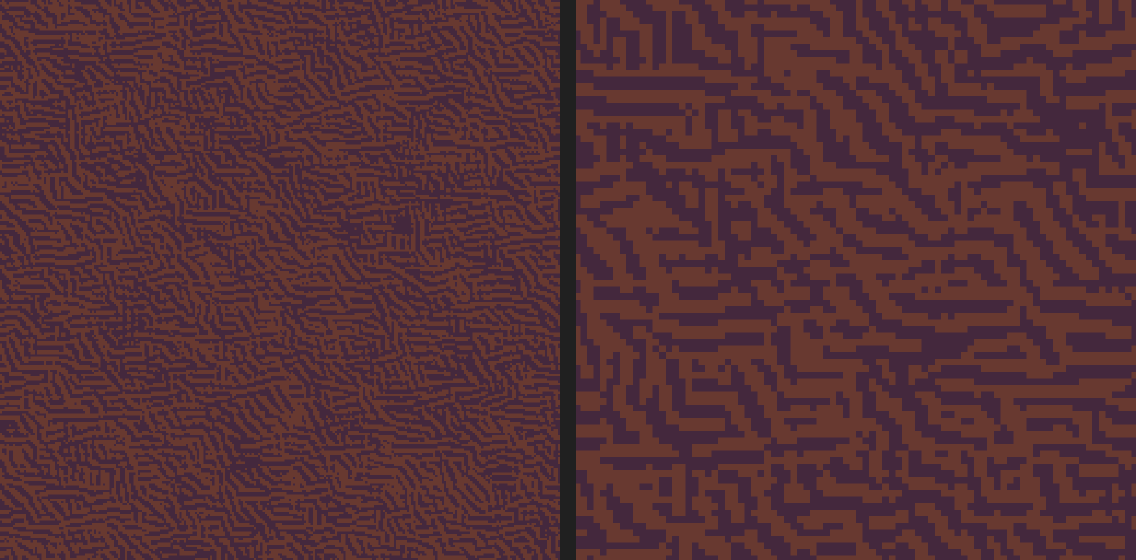
Left: the whole. Right: its middle third, enlarged.
Reproduce this texture procedurally as a WebGL 1 fragment shader.

```glsl
precision highp float;
// Draws a blocky two-tone labyrinth of short ragged stripes with shifting directions.
uniform vec2 u_resolution;

const vec3 RUST = vec3(0.406, 0.223, 0.188);
const vec3 PLUM = vec3(0.265, 0.157, 0.241);
const float GRID = 256.0;          // blocks across the canvas
const float TILE = 9.0;            // blocks per scatter tile, also the patch radius
const float LEVEL_SHARE = 0.46;    // share of near-level patches
const float DIAGONAL_SHARE = 0.28; // share of patches falling to the right
// Each direction family: angle, stripe spacing in blocks, narrowing along and across.
const vec4 LEVEL = vec4(0.0, 4.0, 1.0, 1.3);
const vec4 DIAGONAL = vec4(-0.88, 4.8, 1.1, 1.3);
const vec4 STEEP = vec4(1.78, 3.7, 1.7, 1.3);
const float ANGLE_SPREAD = 0.55;
const float RAGGED = 0.38;         // roughness of stripe edges
const float DRIFT = 0.6;           // strength of broad changes in balance
const vec2 DRIFT_SIZE = vec2(16.0, 8.0); // blocks along and across the diagonal
const float THRESHOLD = 0.0;       // balance of the two colours
const float SMOOTHING = 0.3;       // width of block edges in pixels
const float TAU = 6.2831853;

vec4 hash4(vec3 p) {
  vec4 q = fract(p.xyzx * vec4(0.1031, 0.1030, 0.0973, 0.1099));
  q += dot(q, q.wzxy + 33.33);
  return fract((q.xxyz + q.yzzw) * q.zywx);
}

float corner(vec2 p) {
  return hash4(vec3(p + 300.0, 23.0)).x;
}

// Smooth noise stretched along the diagonal, from -0.5 to 0.5.
float drift(vec2 block) {
  vec2 along = vec2(cos(DIAGONAL.x), sin(DIAGONAL.x));
  vec2 p = vec2(dot(block, along), dot(block, vec2(-along.y, along.x))) / DRIFT_SIZE;
  vec2 base = floor(p);
  vec2 f = smoothstep(0.0, 1.0, p - base);
  float low = mix(corner(base), corner(base + vec2(1.0, 0.0)), f.x);
  float high = mix(corner(base + vec2(0.0, 1.0)), corner(base + 1.0), f.x);
  return mix(low, high, f.y) - 0.5;
}

// One windowed patch of parallel stripes; choice.x picks its direction family.
float stripePatch(vec2 offset, vec4 choice, float phase) {
  vec4 family = LEVEL;
  if (choice.x > LEVEL_SHARE) family = DIAGONAL;
  if (choice.x > LEVEL_SHARE + DIAGONAL_SHARE) family = STEEP;
  float angle = family.x + (choice.y - 0.5) * ANGLE_SPREAD;
  vec2 along = vec2(cos(angle), sin(angle));
  vec2 local = vec2(dot(offset, along), dot(offset, vec2(-along.y, along.x)));
  vec2 reach = local * family.zw / TILE;
  float window = max(0.0, 1.0 - dot(reach, reach));
  return window * window * cos(TAU * (local.y / family.y + phase));
}

// Sum of the scattered patches, the drift and the roughness in one block.
float labyrinth(vec2 block) {
  vec2 home = floor(block / TILE);
  float sum = (hash4(vec3(block, 7.0)).x - 0.5) * RAGGED + drift(block) * DRIFT;
  for (int j = -1; j <= 1; j++) {
    for (int i = -1; i <= 1; i++) {
      vec2 tile = home + vec2(float(i), float(j));
      for (int k = 0; k < 2; k++) {
        vec4 place = hash4(vec3(tile + 50.0, float(k) + 1.0));
        vec4 choice = hash4(vec3(tile + 190.0, float(k) + 11.0));
        vec2 center = (tile + place.xy) * TILE;
        sum += stripePatch(block - center, choice, place.z);
      }
    }
  }
  return sum;
}

void main() {
  float side = min(u_resolution.x, u_resolution.y);
  // Four samples per pixel smooth the block edges at any canvas size.
  float rust = 0.0;
  for (int s = 0; s < 4; s++) {
    float n = float(s);
    vec2 shift = (vec2(mod(n, 2.0), floor(n * 0.5)) - 0.5) * SMOOTHING;
    vec2 block = floor((gl_FragCoord.xy + shift) / side * GRID) + 0.5;
    rust += 0.25 * step(THRESHOLD, labyrinth(block));
  }
  gl_FragColor = vec4(mix(PLUM, RUST, rust), 1.0);
}
```
